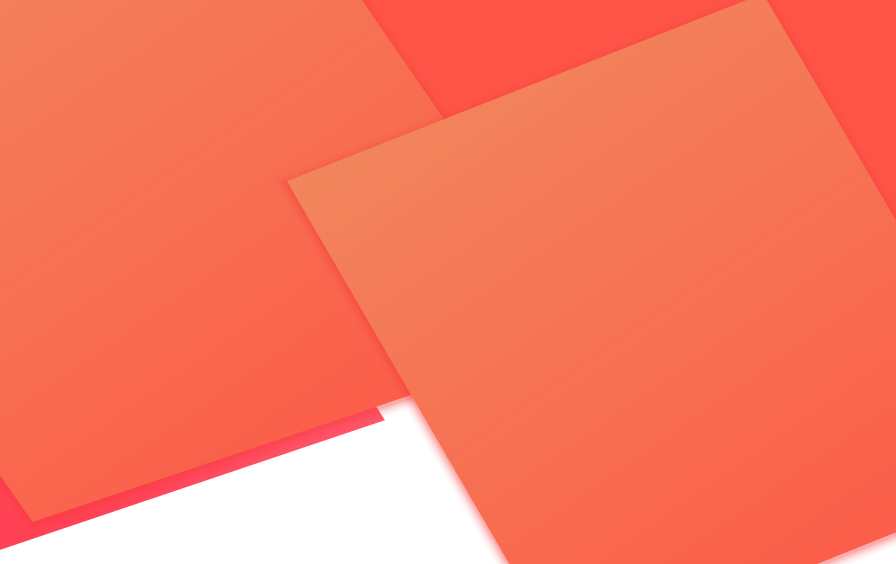
This background is drawn by a Shadertoy shader. Its source:

```glsl
// Two overlapping coral gradient cards with soft shadows over red, pink and white.

// Colours
const vec3 PAPER = vec3(1.0);
const vec3 RED = vec3(0.995, 0.329, 0.277);
const vec3 PINK_DEEP = vec3(1.0, 0.26, 0.335);
const vec3 PINK_LIGHT = vec3(1.0, 0.33, 0.41);
const vec3 CARD_LIGHT = vec3(0.948, 0.522, 0.361);
const vec3 CARD_DEEP = vec3(0.985, 0.367, 0.288);
const vec3 SHADOW = vec3(0.96, 0.22, 0.22);

// Card gradient: direction, length and starting offset of each card
const vec2 GRADIENT_DIR = vec2(0.57, -0.82);
const float GRADIENT_LENGTH = 1.13;
const float BACK_START = -0.965;
const float FRONT_START = -0.267;

// Shadow shape
const vec2 SHADOW_OFFSET = vec2(0.0, -0.005);
const float SHADOW_WIDTH = 0.022;
const float SHADOW_STRENGTH = 0.42;

const float RED_BOTTOM = 0.5;

// Corners in units of canvas height, counter-clockwise
const vec2 BACK_CARD[4] = vec2[4](
    vec2(0.058, 0.0745), vec2(1.051, 0.4075), vec2(0.228, 1.6), vec2(-0.77, 1.25));
const vec2 FRONT_CARD[4] = vec2[4](
    vec2(0.509, 0.679), vec2(1.007, -0.1775), vec2(1.853, 0.1615), vec2(1.354, 1.0114));
const vec2 PINK_STRIP[4] = vec2[4](
    vec2(-0.3, -0.076), vec2(0.683, 0.255), vec2(0.6, 0.385), vec2(-0.3, 0.4));

// Signed distance to a convex quad, taken from its four edge lines
float quadDistance(vec2 p, vec2 corners[4]) {
    float d = -1e3;
    for (int i = 0; i < 4; i++) {
        vec2 a = corners[i];
        vec2 edge = normalize(corners[(i + 1) % 4] - a);
        d = max(d, dot(p - a, vec2(edge.y, -edge.x)));
    }
    return d;
}

// Antialiased coverage of a shape, one pixel wide
float coverage(float d) {
    return clamp(0.5 - d * iResolution.y, 0.0, 1.0);
}

// Lays a shadowed gradient card over the colour below
vec3 layCard(vec3 below, vec2 p, vec2 corners[4], float start) {
    float shadowDist = max(quadDistance(p - SHADOW_OFFSET, corners), 0.0);
    float fade = clamp(1.0 - shadowDist / SHADOW_WIDTH, 0.0, 1.0);
    vec3 col = mix(below, SHADOW, SHADOW_STRENGTH * fade * fade);

    float t = (dot(p, GRADIENT_DIR) - start) / GRADIENT_LENGTH;
    vec3 card = mix(CARD_LIGHT, CARD_DEEP, clamp(t, 0.0, 1.0));
    return mix(col, card, coverage(quadDistance(p, corners)));
}

void mainImage(out vec4 fragColor, in vec2 fragCoord) {
    vec2 uv = fragCoord / iResolution.xy;
    // Fixed design width keeps the layout the same on any canvas
    vec2 p = uv * vec2(1.59, 1.0);

    // Backdrop
    vec3 col = mix(PAPER, RED, coverage(RED_BOTTOM - p.y));
    vec3 pink = mix(PINK_DEEP, PINK_LIGHT, smoothstep(0.1, 0.7, p.x));
    col = mix(col, pink, coverage(quadDistance(p, PINK_STRIP)));

    // Cards, back to front
    col = layCard(col, p, BACK_CARD, BACK_START);
    col = layCard(col, p, FRONT_CARD, FRONT_START);

    fragColor = vec4(col, 1.0);
}
```
